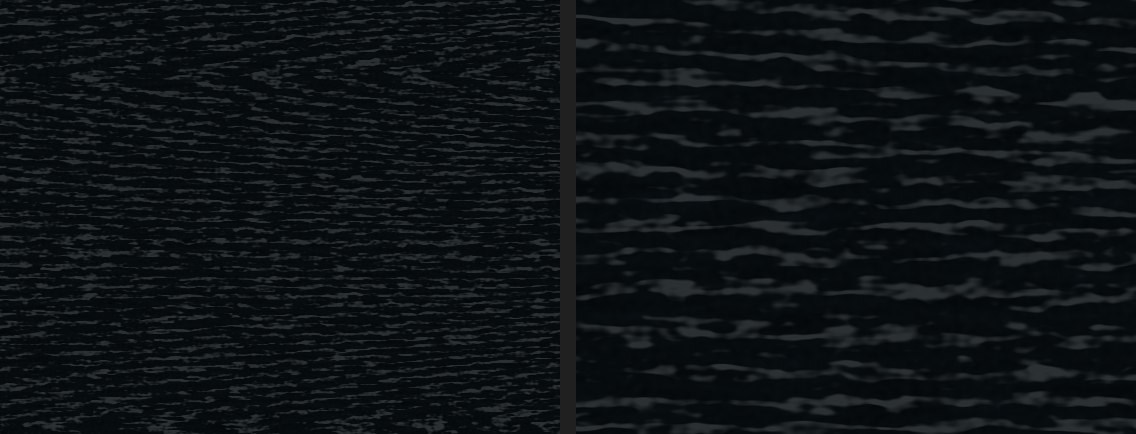
Left: the whole. Right: its middle third, enlarged.
A WebGL 1 fragment shader for this texture:

```glsl
precision highp float;
uniform vec2 u_resolution;

#define UPPER_AXIS 0.827
#define LOWER_AXIS 0.027
#define RING_DENSITY 36.0
#define TIP_RADIUS 0.027
#define TIP_DENSITY 5.4
#define RING_WANDER 0.9
#define EDGE_RAGGED 0.42
#define FIBRE_SCALE vec2(26.0, 140.0)
#define FIBRE_BREAK 1.15
#define DARK_WOOD vec3(0.024, 0.043, 0.052)
#define PALE_PORE vec3(0.190, 0.210, 0.220)

vec2 gradientAt(vec2 cell) {
  vec2 h = vec2(dot(cell, vec2(127.1, 311.7)), dot(cell, vec2(269.5, 183.3)));
  return fract(sin(h) * 43758.55) * 2.0 - 1.0;
}

float gradientNoise(vec2 p) {
  vec2 i = floor(p);
  vec2 f = p - i;
  vec2 u = f * f * f * (f * (f * 6.0 - 15.0) + 10.0);
  vec2 e = vec2(0.0, 1.0);
  float low = mix(dot(gradientAt(i), f),
                  dot(gradientAt(i + e.yx), f - e.yx), u.x);
  float high = mix(dot(gradientAt(i + e.xy), f - e.xy),
                   dot(gradientAt(i + e.yy), f - e.yy), u.x);
  return 1.4 * mix(low, high, u.y);
}

// Rings across the grain: rounded near an axis, evenly spaced away from it
float ringCount(float d) {
  return RING_DENSITY * (sqrt(d * d + TIP_RADIUS * TIP_RADIUS) - TIP_RADIUS);
}

// Two stacked cathedral figures joined by an odd reflection halfway
float growthRings(vec2 p) {
  float middle = 0.5 * (UPPER_AXIS + LOWER_AXIS);
  float halfSpan = UPPER_AXIS - middle;
  float side = p.y > middle ? 1.0 : -1.0;
  float d = abs(p.y - (side > 0.0 ? UPPER_AXIS : LOWER_AXIS));
  float taper = 1.0 - smoothstep(0.0, halfSpan, d);
  float rings = side * (ringCount(d) - ringCount(halfSpan)
                        - TIP_DENSITY * p.x * taper);
  rings += RING_WANDER * gradientNoise(vec2(p.x * 0.8, p.y * 8.0) + 3.7);
  rings += 0.4 * gradientNoise(p * vec2(3.0, 9.0) + 11.3);
  return rings;
}

void main() {
  vec2 p = gl_FragCoord.xy / u_resolution.y;

  // Ragged ring edges
  float rings = growthRings(p);
  rings += EDGE_RAGGED * gradientNoise(p * vec2(17.0, 120.0) + 5.1);
  rings += 0.25 * gradientNoise(p * vec2(45.0, 60.0) + 23.9);
  float fromCentre = abs(fract(rings) - 0.5) * 2.0;
  float band = 1.0 - smoothstep(0.12, 0.66, fromCentre);

  // Short horizontal fibres break the rings into dashes
  float fibre = gradientNoise(p * FIBRE_SCALE + 41.2)
              + 0.6 * gradientNoise(p * vec2(95.0, 165.0) + 67.8);
  float fade = gradientNoise(p * vec2(5.0, 38.0) + 83.4);
  float pore = smoothstep(0.3, 1.1,
                          0.78 * band + FIBRE_BREAK * fibre * 0.75 + 0.3 * fade);

  // Dark ground with faint grain
  float grain = gradientNoise(p * vec2(130.0, 170.0) + 97.6)
              + gradientNoise(p * vec2(12.0, 90.0) + 19.4);
  vec3 ground = DARK_WOOD * (1.0 + 0.3 * grain);
  gl_FragColor = vec4(mix(ground, PALE_PORE, 0.88 * pore), 1.0);
}
```
